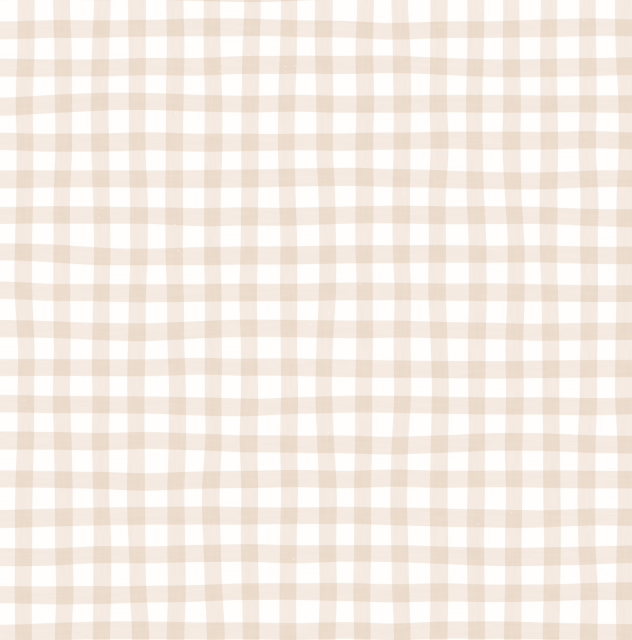
Write a Shadertoy shader that draws this pattern.

```glsl
// Hand-painted beige gingham: wavering translucent stripes crossing on warm white

const vec3 PAPER = vec3(1.0, 0.995, 0.988);
const vec3 SINGLE_WASH = vec3(0.96, 0.92, 0.885);
const vec3 DOUBLE_WASH = vec3(0.92, 0.86, 0.80);

float hash(vec2 p) {
    return fract(sin(dot(p, vec2(127.1, 311.7))) * 43758.5453);
}

float valueNoise(vec2 p) {
    vec2 cell = floor(p);
    vec2 f = fract(p);
    f = f * f * (3.0 - 2.0 * f);
    float low = mix(hash(cell), hash(cell + vec2(1.0, 0.0)), f.x);
    float high = mix(hash(cell + vec2(0.0, 1.0)), hash(cell + vec2(1.0, 1.0)), f.x);
    return mix(low, high, f.y);
}

// Smooth variation along one line, centred on zero
float waver(float along, float line, float seed) {
    float cell = floor(along);
    float t = fract(along);
    t = t * t * (3.0 - 2.0 * t);
    vec2 key = vec2(cell, line * 7.0 + seed);
    return mix(hash(key), hash(key + vec2(1.0, 0.0)), t) - 0.5;
}

// Coverage of the nearest hand-drawn stripe
float stripe(float across, float along, float pitch, float offset,
             float halfWidth, float seed, float blur) {
    float line = floor((across - offset) / pitch + 0.5);
    float drift = 0.007 * waver(along * 5.0, line, seed)
                + 0.0025 * waver(along * 13.0, line, seed + 31.0);
    float center = offset + line * pitch + drift;
    float width = halfWidth + 0.0014 * waver(along * 9.0, line, seed + 57.0);
    return 1.0 - smoothstep(-blur, blur, abs(across - center) - width);
}

// Fine brush fibres running along a stripe
float fibre(float across, float along, float seed) {
    float fine = valueNoise(vec2(across * 380.0, along * 45.0) + seed);
    float broad = valueNoise(vec2(across * 90.0, along * 18.0) + seed + 19.0);
    return 0.65 * fine + 0.35 * broad - 0.5;
}

// Sparse pale flecks where pigment missed the paper
float fleck(vec2 p, float density, float blur) {
    vec2 grid = p * density;
    vec2 cell = floor(grid);
    vec2 spot = 0.25 + 0.5 * vec2(hash(cell + 3.0), hash(cell + 8.0));
    float radius = 0.0011 * density;
    float mark = 1.0 - smoothstep(0.0, radius + blur * density, length(grid - cell - spot));
    return mark * step(0.965, hash(cell + 14.0));
}

void mainImage(out vec4 fragColor, in vec2 fragCoord) {
    vec2 p = fragCoord / iResolution.y;
    float blur = max(0.0009, 0.75 / iResolution.y);

    // Seventeen stripes in each direction
    float upright = stripe(p.x, p.y, 0.0587, 0.0391, 0.0134, 11.0, blur);
    float level = stripe(p.y, p.x, 0.0588, 0.0143, 0.0136, 83.0, blur);

    // Pigment builds up where stripes overlap
    vec3 once = mix(PAPER, SINGLE_WASH, max(upright, level));
    vec3 color = mix(once, DOUBLE_WASH, upright * level);

    // Brush grain and flecks stay inside the painted areas
    float grain = upright * fibre(p.x, p.y, 5.0) + level * fibre(p.y, p.x, 41.0);
    color += grain * vec3(0.012, 0.015, 0.018);
    float bare = fleck(p, 42.0, blur) * max(upright, level);
    color = mix(color, PAPER, 0.45 * bare);

    fragColor = vec4(clamp(color, 0.0, 1.0), 1.0);
}
```
